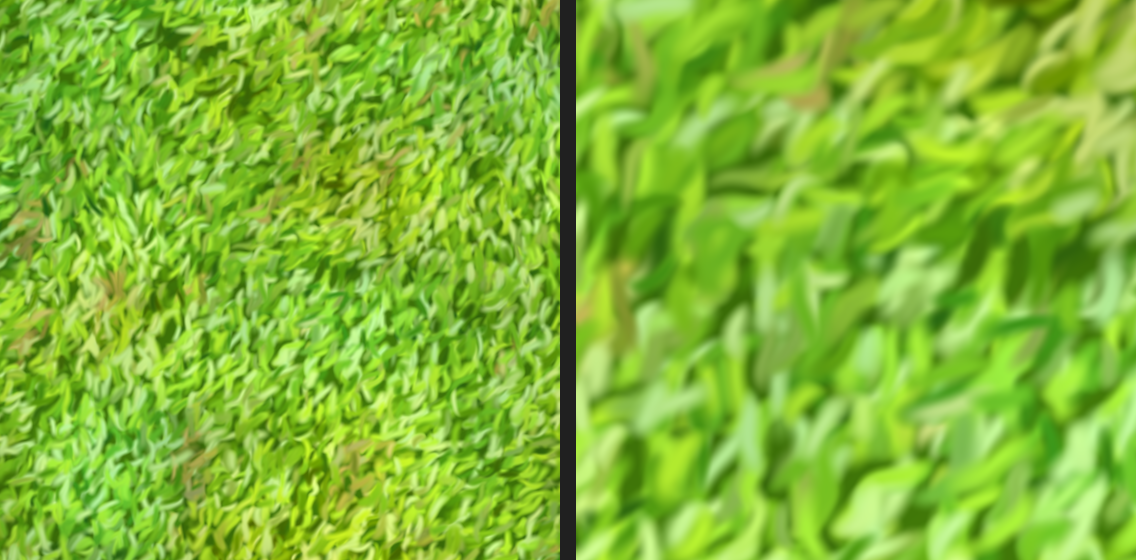
Left: the whole. Right: its middle third, enlarged.
Write a Shadertoy shader that draws this texture.

```glsl
// Dense lawn of short, soft, curved grass blades with a few small dry spots.

// Palette, from shaded to sunlit
const vec3 SHADE  = vec3(0.25, 0.43, 0.05);
const vec3 DEEP   = vec3(0.34, 0.58, 0.06);
const vec3 GRASS  = vec3(0.47, 0.72, 0.12);
const vec3 OLIVE  = vec3(0.54, 0.69, 0.26);
const vec3 BRIGHT = vec3(0.63, 0.85, 0.18);
const vec3 PALE   = vec3(0.71, 0.87, 0.47);
const vec3 STRAW  = vec3(0.58, 0.53, 0.25);
const vec3 SOIL   = vec3(0.27, 0.47, 0.05);
const vec3 MEAN   = vec3(0.51, 0.71, 0.19);

// Blade layout, in canvas heights
const int   LAYERS     = 8;
const float CELL       = 0.039;
const float LENGTH_MIN = 0.015;
const float LENGTH_MAX = 0.030;
const float WIDTH_MIN  = 0.0065;
const float WIDTH_MAX  = 0.0102;
const float BEND       = 0.007;
const float LEAN       = 1.05;   // mean direction in radians
const float LEAN_DRIFT = 1.1;    // slow change over the lawn
const float LEAN_JITTER = 1.6;   // change from blade to blade
const float EDGE_INNER = 0.0;    // soft edge, in blade widths
const float EDGE_OUTER = 1.3;
const float WAVE       = 0.006;  // waviness of the blades

// Light and contrast
const float TONE_LIFT  = 0.07;
const float TONE_DRIFT = 0.34;   // light and dark clumps
const float CLUMP_SCALE = 13.0;
const float CONTRAST   = 1.16;

vec4 hash4(vec2 p) {
    vec4 q = fract(p.xyxy * vec4(0.1031, 0.1030, 0.0973, 0.1099));
    q += dot(q, q.wzxy + 33.33);
    return fract((q.xxyz + q.yzzw) * q.zywx);
}

float noise(vec2 p) {
    vec2 i = floor(p), f = fract(p);
    f = f * f * (3.0 - 2.0 * f);
    float low  = mix(hash4(i).x, hash4(i + vec2(1, 0)).x, f.x);
    float high = mix(hash4(i + vec2(0, 1)).x, hash4(i + vec2(1, 1)).x, f.x);
    return mix(low, high, f.y);
}

// Tone 0..1 picks a palette colour by its share of the lawn
vec3 bladeColor(float tone) {
    vec3 c = SHADE;
    c = mix(c, DEEP,   smoothstep(0.05, 0.11, tone));
    c = mix(c, GRASS,  smoothstep(0.20, 0.28, tone));
    c = mix(c, OLIVE,  smoothstep(0.46, 0.52, tone));
    c = mix(c, BRIGHT, smoothstep(0.56, 0.61, tone));
    return mix(c, PALE, smoothstep(0.77, 0.83, tone));
}

// Slow drift between cool and yellow areas, with rare dry spots
vec3 patchTint(vec3 c, vec2 p, float vary) {
    float warm = noise(p * 4.5 + 17.0) - 0.5 + 0.4 * (vary - 0.5);
    c += warm * vec3(0.17, 0.03, -0.09);
    float dry = smoothstep(0.80, 0.96, noise(p * 14.0 + 41.0) + 0.16 * (vary - 0.5));
    return mix(c, STRAW * (0.7 + 0.6 * vary), 0.7 * dry);
}

// Paints one bent blade over the colour below it
vec3 paintBlade(vec3 below, vec2 p, vec2 id, float layer) {
    vec2 seed = id + layer * vec2(37.0, 71.0) + 200.0;
    vec4 place = hash4(seed);
    vec4 look  = hash4(seed + 511.0);
    vec2 root = (id + place.xy) * CELL;

    float angle = LEAN + LEAN_DRIFT * (noise(root * 5.0 + 5.0) - 0.5)
                + LEAN_JITTER * (place.z - 0.5);
    vec2 along = vec2(cos(angle), sin(angle));
    vec2 d = p - root;
    vec2 q = vec2(dot(d, along), dot(d, vec2(-along.y, along.x)));

    float s = q.x / mix(LENGTH_MIN, LENGTH_MAX, place.w);
    float bend = BEND * (2.0 * look.x - 1.0);
    float v = (q.y - bend * (s * s - 0.3)) / mix(WIDTH_MIN, WIDTH_MAX, look.y);
    float edge = sqrt(s * s * s * s + v * v);
    float cover = 1.0 - smoothstep(EDGE_INNER, EDGE_OUTER, edge);
    if (cover <= 0.0) return below;

    float clump = noise(root * CLUMP_SCALE + 63.0) - 0.5;
    float tone = look.z + TONE_LIFT + TONE_DRIFT * clump + 0.03 * (layer - 6.0);
    vec3 c = patchTint(bladeColor(clamp(tone, 0.0, 1.0)), root, look.w);
    c *= 1.01 + 0.03 * s;
    return mix(below, c, cover);
}

void mainImage(out vec4 fragColor, in vec2 fragCoord) {
    vec2 p = fragCoord / iResolution.y;

    // Slight warp makes the blades wavy
    vec2 warp = vec2(noise(p * 45.0), noise(p * 45.0 + 93.0)) - 0.5;
    vec2 wavy = p + WAVE * warp;

    // Blades, from the lowest layer up
    vec3 color = SOIL;
    for (int layer = 0; layer < LAYERS; layer++) {
        float l = float(layer);
        // Each layer has its own grid offset, undone for the slow patches
        vec2 shift = CELL * hash4(vec2(l, 9.0)).xy;
        vec2 at = wavy + shift;
        vec2 home = floor(at / CELL);
        for (int y = -1; y <= 1; y++)
            for (int x = -1; x <= 1; x++)
                color = paintBlade(color, at, home + vec2(x, y), l);
    }

    // Broad light drift and final contrast
    color *= 0.92 + 0.17 * noise(p * 9.0 + 27.0);
    color = mix(MEAN, color, CONTRAST);
    fragColor = vec4(clamp(color, 0.0, 1.0), 1.0);
}
```
